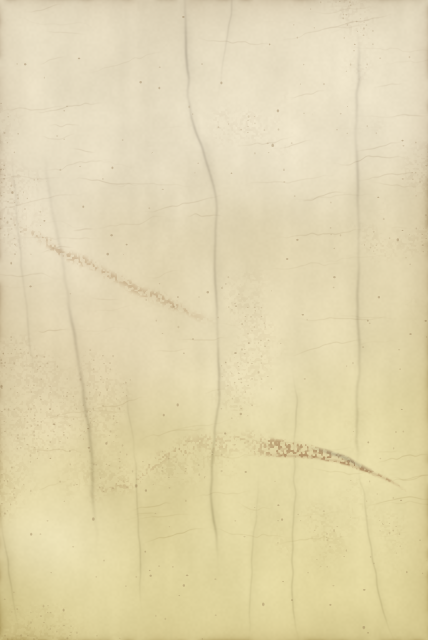
Reproduce this texture procedurally as a WebGL 1 fragment shader.

```glsl
precision highp float;
// Aged parchment: a cream-to-yellow gradient mottled by layered noise, with
// soft vertical creases, hair-fine horizontal cracks, speckled rust stains
// along a diagonal and a feather-like arc, tiny flecks and worn edges.
uniform vec2 u_resolution;

float hash(vec2 p) {
  vec3 q = fract(vec3(p.xyx) * 0.1031);
  q += dot(q, q.yzx + 33.33);
  return fract((q.x + q.y) * q.z);
}

float noise(vec2 p) {
  vec2 i = floor(p), f = fract(p);
  f = f * f * (3.0 - 2.0 * f);
  return mix(mix(hash(i), hash(i + vec2(1, 0)), f.x),
             mix(hash(i + vec2(0, 1)), hash(i + vec2(1, 1)), f.x), f.y);
}

float fbm(vec2 p) {
  float sum = 0.0, amp = 0.5;
  for (int i = 0; i < 5; i++) {
    sum += amp * noise(p);
    p = mat2(1.6, 1.2, -1.2, 1.6) * p + 7.3;
    amp *= 0.5;
  }
  return sum;
}

// Soft window that is one between lo and hi
float band(float v, float lo, float hi, float soft) {
  return smoothstep(lo - soft, lo + soft, v) * (1.0 - smoothstep(hi - soft, hi + soft, v));
}

float bump(float d, float w) {
  return exp(-d * d / (w * w));
}

// Vertical fold: thin core with a wide faint shadow; d is the sideways offset
float crease(float d, vec2 p, float lo, float hi, float w) {
  d += 0.014 * (noise(vec2(p.y * 9.0, lo * 40.0)) - 0.5);
  d += 0.005 * (noise(vec2(p.y * 32.0, lo * 70.0)) - 0.5);
  float strength = 0.25 + 0.9 * noise(vec2(lo * 31.0, p.y * 11.0));
  return (bump(d, w) + 0.3 * bump(d - w, w * 3.5)) * strength * band(p.y, lo, hi, 0.08);
}

float creases(vec2 p) {
  float y = p.y;
  float middle = mix(0.435, 0.505, smoothstep(1.3, 1.6, 2.6 - y)) + 0.006 * sin(y * 12.0);
  float left = 0.255 - 0.125 * y + 0.012 * sin(y * 5.0 - 1.0);
  float c = crease(p.x - middle, p, 0.22, 1.48, 0.0036);
  c += 0.75 * crease(p.x - left, p, 0.27, 1.08, 0.0045);
  c += 0.75 * crease(p.x - 0.835, p, 0.46, 1.38, 0.004);
  c += 0.5 * crease(p.x - 0.91 + 0.18 * y, p, 0.0, 0.38, 0.0025);
  c += 0.5 * crease(p.x - 0.335 + 0.06 * y, p, 0.12, 0.55, 0.0025);
  c += 0.5 * crease(p.x - 0.688, p, 0.0, 0.58, 0.0025);
  c += 0.4 * crease(p.x - 0.14 + 0.1 * y, p, 0.64, 1.1, 0.003);
  c += 0.4 * crease(p.x - 0.36 - 0.12 * y, p, 1.32, 1.6, 0.0025);
  c += 0.4 * crease(p.x - 0.05 + 0.16 * y, p, 0.06, 0.3, 0.0025);
  c += 0.35 * crease(p.x - 0.58 - 0.07 * y, p, 0.01, 0.35, 0.0025);
  return c;
}

// Short wandering hairlines, mostly horizontal
float cracks(vec2 p) {
  float sum = 0.0;
  for (int i = 0; i < 110; i++) {
    float k = float(i);
    vec2 d = p - vec2(hash(vec2(k, 1.0)), 0.2 + 1.3 * hash(vec2(k, 2.0)));
    float len = 0.03 + 0.1 * hash(vec2(k, 3.0));
    float wander = 0.016 * noise(vec2(p.x * 22.0, k * 5.7)) + 0.006 * noise(vec2(p.x * 70.0, k * 3.3));
    d.y -= wander - 0.011 + d.x * (0.35 * hash(vec2(k, 4.0)) - 0.1);
    sum += bump(d.y, 0.0018) * (1.0 - smoothstep(0.2 * len, len, abs(d.x))) * hash(vec2(k, 5.0));
  }
  return min(sum, 1.0);
}

// Isolated tiny flecks, one chance per cell
float flecks(vec2 p, float cells, float chance) {
  vec2 id = floor(p * cells), f = fract(p * cells);
  vec2 center = 0.3 + 0.4 * vec2(hash(id + 3.1), hash(id + 8.7));
  vec2 d = (f - center) * vec2(1.0, 0.7 + 0.8 * hash(id + 6.2));
  float r = 0.08 + 0.14 * hash(id + 5.5);
  float soft = cells / u_resolution.x;
  float spot = 1.0 - smoothstep(r - 0.5 * soft, r + soft, length(d));
  return spot * step(hash(id + 17.0), chance);
}

void main() {
  vec2 p = gl_FragCoord.xy / u_resolution.x;
  p.y *= 1.5 * u_resolution.x / u_resolution.y;
  float cloud = fbm(p * 3.0) - 0.48;
  float mottle = fbm(p * vec2(13.0, 10.0) + 20.0) - 0.48;
  float grain = noise(p * 170.0) - 0.5;

  // Paper tone, yellowing downward and to the right
  float h = p.y - 0.16 * (p.x - 0.5) + 0.25 * cloud;
  vec3 color = mix(vec3(0.872, 0.825, 0.605), vec3(0.894, 0.85, 0.655), smoothstep(0.0, 0.42, h));
  color = mix(color, vec3(0.892, 0.844, 0.70), smoothstep(0.4, 0.82, h));
  color = mix(color, vec3(0.913, 0.873, 0.77), smoothstep(0.75, 1.15, h));
  color += vec3(0.03, 0.035, 0.06) * bump(length((p - vec2(0.12, 0.22)) * vec2(1.0, 1.5)), 0.15);
  color -= vec3(0.028, 0.038, 0.034) * bump(length((p - vec2(0.2, 0.62)) * vec2(1.0, 0.7)), 0.23);
  color -= vec3(0.02, 0.022, 0.035) * bump(length((p - vec2(0.97, 0.7)) * vec2(1.0, 0.6)), 0.16);
  color += vec3(0.095, 0.105, 0.115) * cloud + 0.06 * mottle + 0.013 * grain;
  color += 0.016 * (noise(p * vec2(45.0, 6.0)) - 0.5);

  // Folds and cracks
  color -= vec3(0.105, 0.105, 0.095) * creases(p);
  color -= vec3(0.046, 0.053, 0.055) * cracks(p);

  // Rust stains: diagonal smear, then arc with a tapering blade
  float speckle = smoothstep(0.42, 0.68, 0.65 * noise(p * 210.0) + 0.35 * noise(p * 90.0 + 9.0));
  float smear = bump(p.y - 0.994 + 0.52 * p.x + 0.05 * mottle, 0.011) * band(p.x, 0.07, 0.46, 0.06);
  float arc = p.y - 0.47 + 0.97 * (p.x - 0.6) * (p.x - 0.6) + 0.012 * mottle;
  float trail = bump(arc + 0.07 * mottle, 0.014) * band(p.x, 0.24, 0.6, 0.05);
  float thick = 0.038 * (1.0 - smoothstep(0.58, 0.95, p.x)) + 0.002;
  float blade = band(arc, -thick, 0.0, 0.006) * band(p.x, 0.61, 0.87, 0.05);
  float rim = bump(arc + thick, 0.004) * band(p.x, 0.64, 0.93, 0.03);
  float tip = bump(arc + 0.003, 0.005) * band(p.x, 0.75, 0.85, 0.04);
  float rust = speckle * (0.3 * smear + 0.2 * trail + 0.6 * blade);
  rust += rim * (0.25 + 0.35 * speckle) + 0.08 * (blade + smear);
  color = mix(color, vec3(0.66, 0.52, 0.36), min(rust, 0.8));
  color = mix(color, vec3(0.48, 0.44, 0.36), 0.35 * tip);

  // Flecks, denser in a few blotchy patches
  float patches = smoothstep(0.56, 0.75, fbm(p * 5.0 + 40.0));
  float dots = 0.4 * flecks(p, 90.0, 0.006) + 0.22 * flecks(p + 0.37, 130.0, 0.004 + 0.12 * patches);
  color = mix(color, vec3(0.58, 0.48, 0.34), dots);
  color -= vec3(0.05, 0.06, 0.06) * patches * speckle * 0.5;

  // Worn, darkened border
  float edge = min(min(p.x, 1.0 - p.x), min(p.y, 1.5 - p.y));
  float wear = exp(-edge * 22.0) * (0.55 + mottle) + 0.9 * exp(-edge * 170.0) * noise(p * 40.0);
  color -= vec3(0.10, 0.115, 0.12) * wear;

  gl_FragColor = vec4(clamp(color, 0.0, 1.0), 1.0);
}
```
